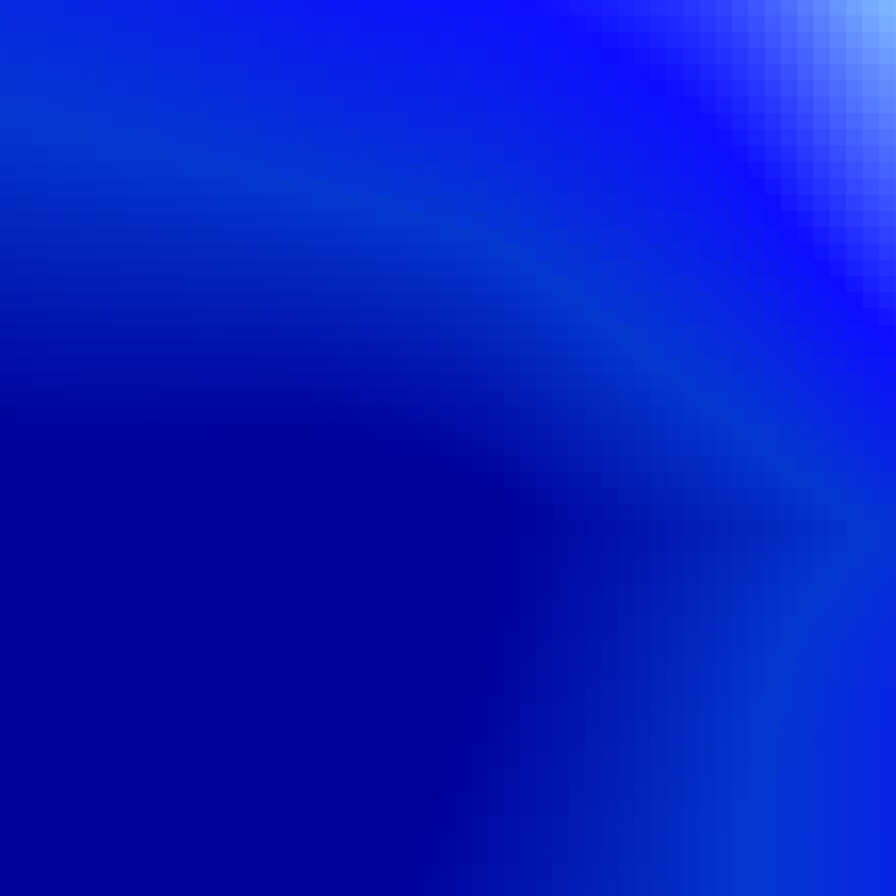
Reproduce this background procedurally as a WebGL 1 fragment shader.

```glsl
precision highp float;
// A deep blue field: a navy basin at lower left, rising through softly stepped
// blue bands to a pale glow at upper right. Two height slopes, one from above
// and one from the right, meet in a crease; a colour ramp paints the height.

uniform vec2 u_resolution;

// Snaps a point to the centres of a fine grid, with soft cell borders.
vec2 softCells(vec2 p, float count) {
  vec2 g = p * count;
  return (floor(g) + smoothstep(0.88, 1.0, fract(g)) + 0.5) / count;
}

// Height falling downwards from the top; p.y is measured from the top edge.
float upperSlope(vec2 p) {
  float bend = p.x - 0.55;
  float crest = 0.13 + 0.24 * p.x + 0.275 * (bend + sqrt(bend * bend + 0.002));
  float width = 0.36 - 0.09 * smoothstep(0.0, 0.4, p.x)
    + 0.045 * smoothstep(0.45, 0.75, p.x)
    - 0.08 * smoothstep(0.75, 1.0, p.x);
  return 1.0 + (crest - p.y) / width;
}

// Height falling leftwards from the right edge, below the crease.
float rightSlope(vec2 p) {
  float below = max(p.y - 0.588, 0.0);
  float foot = 0.56 - 0.08 * below - 0.5 * below * below;
  float crest = 0.833 + 0.15 * exp(-9.0 * below);
  return (p.x - foot) / (crest - foot);
}

// Navy, mid blue, pure blue, then pale sky blue.
vec3 blueRamp(float h) {
  vec3 navy = vec3(0.0, 0.0, 0.605);
  vec3 midBlue = vec3(0.015, 0.215, 0.81);
  vec3 pureBlue = vec3(0.05, 0.05, 1.0);
  vec3 paleBlue = vec3(0.5, 0.72, 1.0);
  vec3 color = mix(navy, midBlue, clamp(h, 0.0, 1.0));
  color = mix(color, pureBlue, clamp(h - 1.0, 0.0, 1.0));
  return mix(color, paleBlue, clamp((h - 2.0) / 1.6, 0.0, 1.0));
}

void main() {
  vec2 uv = gl_FragCoord.xy / u_resolution;
  vec2 p = softCells(vec2(uv.x, 1.0 - uv.y), 55.0);
  float height = max(upperSlope(p), rightSlope(p));
  gl_FragColor = vec4(blueRamp(height), 1.0);
}
```
